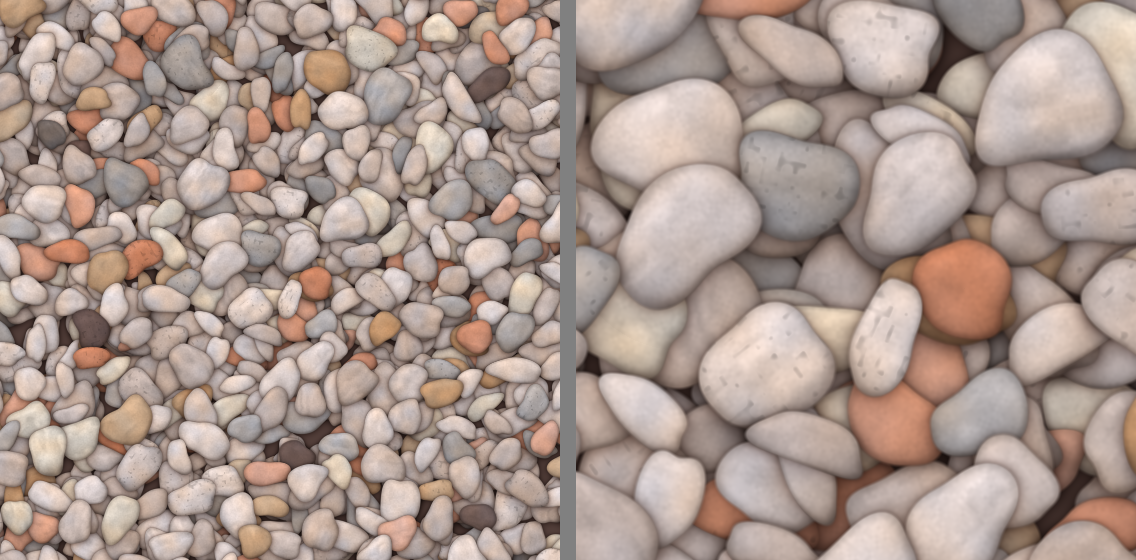
Left: the whole. Right: its middle third, enlarged.
A Shadertoy shader for this texture:

```glsl
// A bed of smooth, overlapping river pebbles in pale beige, grey and terracotta.

const int   LAYERS       = 5;
const float CELLS        = 14.2;    // pebble cells across the canvas, per layer
const float JITTER       = 0.6;
const float SKIP         = 0.08;    // share of empty cells
const float EDGE         = 0.0014;  // edge softness
const float SHADOW_SIZE  = 0.0043;
const float SHADOW_POWER = 0.62;
const float DEEP_LIGHT   = 0.93;    // brightness of the lowest layer
const float AMBIENT      = 0.50;
const float DIRECT       = 0.57;
const vec3  SHADOW_TINT  = vec3(0.42, 0.345, 0.32);
const vec3  GAP          = vec3(0.34, 0.26, 0.24);
const vec3  LIGHT        = vec3(-0.14, 0.43, 0.89);

const vec3 PALE       = vec3(0.855, 0.793, 0.768);
const vec3 TAUPE      = vec3(0.735, 0.662, 0.628);
const vec3 COOL_GREY  = vec3(0.655, 0.625, 0.615);
const vec3 CREAM      = vec3(0.875, 0.815, 0.745);
const vec3 PINK       = vec3(0.86, 0.67, 0.59);
const vec3 TERRACOTTA = vec3(0.77, 0.50, 0.38);
const vec3 OCHRE      = vec3(0.74, 0.57, 0.42);
const vec3 DARK       = vec3(0.40, 0.31, 0.29);

vec4 hash4(vec3 s) {
    vec4 p = fract(s.xyzx * vec4(0.1031, 0.1030, 0.0973, 0.1099));
    p += dot(p, p.wzxy + 33.33);
    return fract((p.xxyz + p.yzzw) * p.zywx);
}

float noise(vec2 p) {
    vec2 i = floor(p), f = fract(p);
    f = f * f * (3.0 - 2.0 * f);
    float a = hash4(vec3(i, 3.0)).x, b = hash4(vec3(i + vec2(1, 0), 3.0)).x;
    float c = hash4(vec3(i + vec2(0, 1), 3.0)).x, d = hash4(vec3(i + 1.0, 3.0)).x;
    return mix(mix(a, b, f.x), mix(c, d, f.x), f.y);
}

mat2 rotation(float a) {
    float c = cos(a), s = sin(a);
    return mat2(c, s, -s, c);
}

// Base colour: pick is the kind of stone, tone varies it
vec3 stoneColour(float pick, float tone) {
    if (pick < 0.64) return mix(TAUPE, PALE, smoothstep(0.0, 0.8, tone));
    if (pick < 0.75) return mix(COOL_GREY * 0.9, COOL_GREY * 1.1, tone);
    if (pick < 0.83) return mix(CREAM * 0.93, CREAM, tone);
    if (pick < 0.92) return mix(TERRACOTTA, PINK, tone);
    if (pick < 0.985) return mix(OCHRE, CREAM * 0.92, tone * 0.7);
    return mix(DARK, COOL_GREY * 0.7, tone);
}

// Mottling, bands, grain and a few faint pits on the surface
vec3 stoneSurface(vec3 base, vec2 u, vec4 r) {
    float mottle = noise(u * 65.0) * 0.65 + noise(u * 140.0) * 0.35 - 0.5;
    float bands = noise(u * vec2(22.0, 150.0) + mottle * 2.0) - 0.5;
    float grain = noise(u * 420.0) - 0.5;
    float pits = smoothstep(0.7, 1.0, noise(u * 210.0)) * step(0.85, r.w);
    float value = 1.0 + 0.13 * mottle + 0.10 * bands * step(0.6, r.z) + 0.05 * grain;
    vec3 warmth = 1.0 + vec3(0.04, 0.0, -0.05) * (noise(u * 40.0 + 5.0) - 0.5) * 2.0;
    return base * value * warmth * (1.0 - 0.15 * pits);
}

// Paints one pebble and its contact shadow over the colour below
vec3 paintPebble(vec3 below, vec2 offset, vec3 id, float depthLight) {
    vec4 r = hash4(id), s = hash4(id + 57.3), t = hash4(id + 131.7);
    if (r.z < SKIP || length(offset) > 1.0 / CELLS) return below;

    // Outline: a bent, wobbly superellipse
    mat2 turn = rotation(6.2832 * s.x);
    vec2 d = turn * offset + 1e-5;
    float size = mix(0.42, 0.69, s.y * s.y * 0.6 + s.y * 0.4) / CELLS;
    vec2 axes = size * vec2(1.0, mix(0.46, 0.88, s.z));
    vec2 q = d / axes;
    q.y += (t.x - 0.5) * 0.5 * (q.x * q.x - 0.4);
    float power = mix(1.8, 2.8, s.w);
    vec2 m = pow(abs(q) + 1e-4, vec2(power));
    float angle = atan(q.y, q.x);
    float wobble = 1.0 + 0.06 * sin(2.0 * angle + 6.3 * t.y)
                 + 0.08 * sin(3.0 * angle + 6.3 * t.z) + 0.03 * sin(5.0 * angle + 6.3 * t.w);
    float k = max(pow(m.x + m.y, 1.0 / power) / wobble, 1e-3);
    float dist = (k - 1.0) * length(d) / k;

    // Shadow, wider underneath the pebble
    float reach = SHADOW_SIZE * (1.0 - 0.5 * normalize(offset + 1e-5).y);
    float shadow = SHADOW_POWER * exp(-max(dist, 0.0) / reach);
    below *= mix(vec3(1.0), SHADOW_TINT, shadow);
    if (dist > EDGE) return below;

    // Rounded, lumpy form under soft light from above
    vec2 u = d + r.xy * 9.0 + 3.0;
    vec2 slope = normalize(q / axes) * 0.78 * pow(min(k, 1.0), 2.4);
    slope += 0.36 * (vec2(noise(u * 42.0), noise(u * 42.0 + 19.0)) - 0.5);
    vec3 normal = normalize(vec3(slope * turn, sqrt(max(1.0 - dot(slope, slope), 0.12))));
    float diffuse = max(dot(normal, LIGHT), 0.0);
    float rim = 1.0 - 0.12 * smoothstep(0.8, 1.0, k);
    float glint = pow(max(dot(normal, normalize(LIGHT + vec3(0, 0, 1))), 0.0), 50.0);

    vec3 stone = stoneSurface(stoneColour(fract(t.x * 0.37 + r.w), t.w), u, s);
    float shade = (AMBIENT + DIRECT * diffuse) * rim * depthLight;
    stone *= mix(vec3(1.0, 0.94, 0.91), vec3(1.0), smoothstep(0.4, 0.95, shade)) * shade;
    stone += 0.03 * glint;
    return mix(below, stone, smoothstep(EDGE, -EDGE, dist));
}

void mainImage(out vec4 fragColor, in vec2 fragCoord) {
    vec2 p = fragCoord / iResolution.y;
    vec3 colour = GAP;
    // Layers from the bottom up, each on its own turned grid
    for (int layer = 0; layer < LAYERS; layer++) {
        float level = float(layer);
        mat2 grid = rotation(level * 2.17 + 0.4);
        vec2 g = grid * p * CELLS + 60.0 + level * 0.37;
        float depthLight = mix(DEEP_LIGHT, 1.0, level / float(LAYERS - 1));
        for (int j = -1; j <= 1; j++)
        for (int i = -1; i <= 1; i++) {
            vec2 cell = floor(g) + vec2(i, j);
            vec3 id = vec3(cell, level * 17.0 + 5.0);
            vec2 centre = cell + 0.5 + JITTER * (hash4(id + 211.9).xy - 0.5);
            colour = paintPebble(colour, (g - centre) * grid / CELLS, id, depthLight);
        }
    }
    fragColor = vec4(clamp(colour, 0.0, 1.0), 1.0);
}
```
